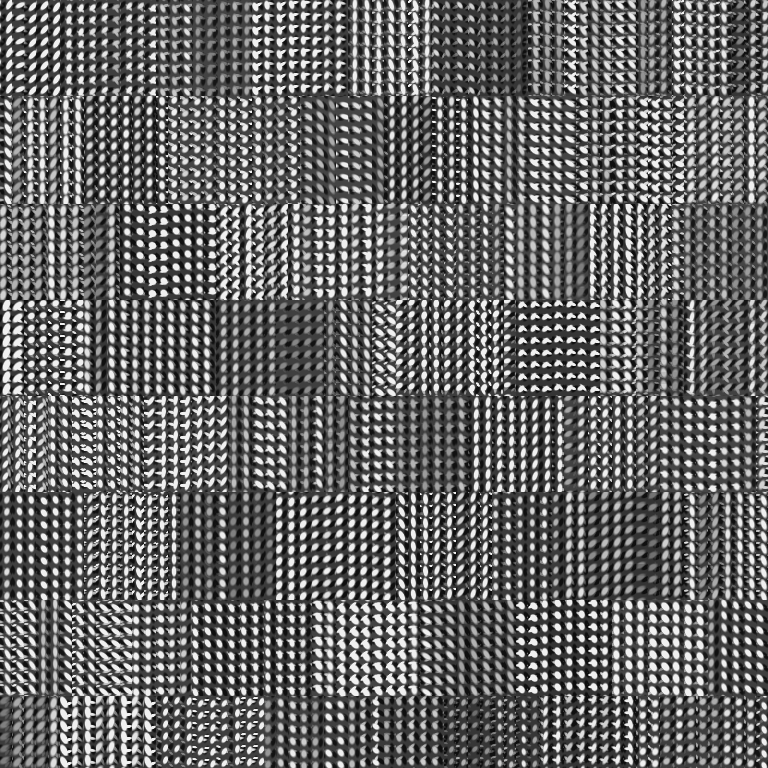
Write a Shadertoy shader that draws this pattern.

```glsl
// Grey woven mosaic: 64 x 64 embossed beads in staggered blocks of varied stitch.

const float CELLS = 64.0;
const float BLOCK = 8.28;   // cells per block
const float TAU = 6.2831853;

float hash(vec2 p) {
    return fract(sin(dot(p, vec2(127.1, 311.7))) * 43758.5453);
}

// Random value of one block, with a separate channel for each property
float trait(vec2 block, float channel) {
    return hash(block + channel * vec2(17.3, 9.1));
}

// Soft rotated ellipse, wrapped inside its cell
float stroke(vec2 p, vec2 center, float angle, vec2 size) {
    vec2 q = fract(p - center) - 0.5;
    float c = cos(angle), s = sin(angle);
    q = mat2(c, s, -s, c) * q;
    return 1.0 - smoothstep(0.50, 1.25, length(q / size));
}

// Block holding a cell: shifted per band, with uneven column borders
vec2 blockOf(vec2 cell) {
    float band = floor((cell.y + 0.5) / BLOCK);
    float along = cell.x / BLOCK + hash(vec2(band, 4.7));
    float column = floor(along);
    column -= step(fract(along), 0.45 * hash(vec2(column, band + 31.0)));
    return vec2(column, band);
}

// Tone of one stitch: dark ground, shadow, two light strokes and a fleck
float stitch(vec2 p, vec2 cell, vec2 block) {
    float drift = sin(cell.x * 0.55 + TAU * trait(block, 1.0));
    vec2 columnKey = vec2(cell.x, block.y + 50.0);
    float jitter = hash(columnKey) - 0.5;
    float variety = hash(columnKey + 23.0) - 0.5;
    float wear = hash(cell + 90.0) - 0.5;

    // Strokes lean either way but stay mostly upright
    float angle = 1.5 * (trait(block, 2.0) - 0.5) + 0.25 * drift + 0.8 * jitter;
    float turn = angle + mix(0.6, 1.8, trait(block, 3.0)) + 0.8 * variety;
    vec2 center = 0.5 * vec2(trait(block, 4.0), trait(block, 5.0)) - 0.25
                + vec2(0.12 * jitter, 0.12 * drift + 0.2 * variety);
    vec2 nearby = center + 0.60 * (vec2(trait(block, 6.0), trait(block, 7.0)) - 0.5);
    vec2 behind = center + vec2(0.45, 0.40 * (trait(block, 8.0) - 0.5));
    vec2 between = center + vec2(0.50, 0.50 + 0.4 * variety);

    vec2 size = vec2(mix(0.19, 0.29, trait(block, 13.0)),
                     mix(0.32, 0.54, trait(block, 9.0)));
    float main = stroke(p, center, angle, size);
    float cross = stroke(p, nearby, turn, vec2(0.14, 0.40));
    float fleck = stroke(p, between, turn, vec2(0.10, 0.22));
    float shadow = stroke(p, behind, angle, vec2(0.20, 0.42));

    float strength = mix(0.60, 1.50, trait(block, 10.0)) + 0.15 * drift + 0.5 * jitter;
    float crossing = mix(0.10, 1.0, trait(block, 11.0)) + 0.5 * variety;
    float light = max(main, cross * clamp(crossing, 0.0, 1.0));
    light = max(light, fleck * step(0.5, trait(block, 14.0)) * (0.6 + variety));
    light = clamp(light * (strength + 0.15 * wear), 0.0, 1.0);

    float ground = mix(0.20, 0.27, trait(block, 12.0));
    float tone = mix(ground, 0.95, light);
    return tone - 0.18 * shadow * (1.0 - light);
}

void mainImage(out vec4 fragColor, in vec2 fragCoord) {
    vec2 uv = fragCoord / iResolution.xy;
    vec2 grid = vec2(uv.x, 1.0 - uv.y) * CELLS;
    vec2 cell = floor(grid);
    float tone = stitch(fract(grid), cell, blockOf(cell));
    fragColor = vec4(vec3(clamp(tone, 0.06, 0.94)), 1.0);
}
```
